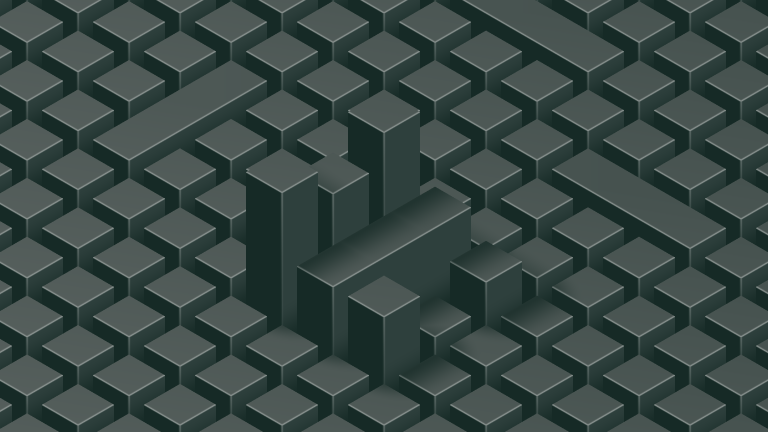
Reproduce this background procedurally as a Shadertoy shader.

```glsl
// Isometric field of dark green-grey blocks with a few towers and long bars.
// Every view ray runs along (1,1,1) in block space, so the nearest of the
// visible faces of each box follows from a few min and max operations.

const float CELL_W = 0.11806;          // half the width of one grid cell
const float CELL_H = CELL_W * 0.57735; // half its height in isometric view
const float ORIGIN_Y = 0.4722;         // height of the grid origin
const float HALF_SIZE = 0.353;         // half the side of a block, in cells
const float EDGE = 0.036;              // width of the lit edges, in cells
const float FAR = -1e3;
const int SAMPLES = 3;                 // smoothing samples per axis

const vec3 DARK = vec3(0.085, 0.165, 0.148);
const vec3 RIGHT_SIDE = vec3(0.18, 0.25, 0.238);
const vec3 TOP_DIM = vec3(0.262, 0.312, 0.300);
const vec3 TOP_LIT = vec3(0.335, 0.372, 0.362);
const vec3 EDGE_LIGHT = vec3(0.62, 0.65, 0.64);

// Special blocks: cell x, cell y, height, reach (positive in x, negative in y)
const int COUNT = 9;
const vec4 SPECIAL[COUNT] = vec4[COUNT](
    vec4(0, 2, 1.95, 0), vec4(0, 1, 1.43, 0), vec4(0, 0, 1.97, 0),
    vec4(2, 2, 0.84, 0), vec4(2, 0, 0.43, 0), vec4(1, 1, 0.85, -1),
    vec4(-4, 0, 0, -1), vec4(2, -3, 0, 1), vec4(-2, -5, 0, 1));

vec2 halfExtent(float reach) {
    return vec2(HALF_SIZE) + vec2(max(reach, 0.0), max(-reach, 0.0));
}

// Keeps the hit nearest to the viewer, along with that box's upper corner
void hitBox(vec2 ground, vec2 center, vec2 extent, float height, float bias,
            inout float nearest, inout vec3 corner) {
    vec2 enter = center + extent - ground;
    vec2 leave = center - extent - ground;
    float t = min(min(enter.x, enter.y), height);
    if (t > max(leave.x, leave.y) && t > nearest + bias) {
        nearest = t;
        corner = vec3(center + extent, height);
    }
}

// Soft shade that taller blocks lay on the tops to their right
float shadowAt(vec3 p) {
    float shade = 0.0;
    for (int i = 0; i < COUNT; i++) {
        vec4 b = SPECIAL[i];
        vec2 extent = halfExtent(b.w);
        vec2 away = p.xy - b.xy;
        vec2 outside = max(abs(away) - extent, 0.0) * vec2(1.0, 1.4);
        float side = max(smoothstep(0.05, 0.35, away.x - extent.x),
                         0.5 * smoothstep(0.05, 0.35, -away.y - extent.y));
        float reach = 1.0 - smoothstep(0.2, 1.0, length(outside));
        shade = max(shade, side * reach * smoothstep(0.0, 0.4, b.z - p.z));
    }
    return shade;
}

vec3 shadeHit(vec3 p, vec3 corner, float screenX) {
    vec3 gap = corner - p;
    float depth = gap.z;
    vec3 color;
    float line;
    if (depth < 1e-4) {
        // Top face: brighter to the front and to the left of the canvas
        float front = 1.0 - 0.5 * min(gap.x + gap.y, 2.0);
        float lit = clamp(0.38 + 0.3 * front - 0.38 * screenX, 0.0, 1.0);
        float shade = shadowAt(p);
        color = mix(mix(TOP_DIM, TOP_LIT, lit), DARK, 0.85 * shade);
        line = (1.0 - smoothstep(0.0, EDGE, min(gap.x, gap.y)))
             * (1.0 - 0.5 * shade);
    } else {
        // Side faces: the right one fades toward the floor
        bool isRight = gap.x < gap.y;
        float level = smoothstep(-0.7, 0.05, p.z);
        color = isRight ? mix(DARK, RIGHT_SIDE, level) : DARK;
        float along = isRight ? gap.y : gap.x;
        float upright = (1.0 - smoothstep(0.0, EDGE, along))
                      * 0.55 * exp(-2.2 * depth / (1.0 + corner.z));
        line = max(upright, 0.7 * (1.0 - smoothstep(0.0, 0.02, depth)));
    }
    return mix(color, EDGE_LIGHT, 0.85 * line);
}

vec3 render(vec2 uv) {
    // Screen to grid at the level of the ordinary block tops
    float across = uv.x / CELL_W;
    float down = (ORIGIN_Y - uv.y) / CELL_H;
    vec2 ground = 0.5 * vec2(down + across, down - across);
    float nearest = FAR;
    vec3 corner = vec3(0.0);
    for (int i = 0; i < COUNT; i++) {
        vec4 b = SPECIAL[i];
        hitBox(ground, b.xy, halfExtent(b.w), b.z, 0.0, nearest, corner);
    }
    // Ordinary blocks: this cell and the three behind it
    vec2 cell = floor(ground + 0.5);
    for (int i = 0; i < 4; i++) {
        vec2 behind = vec2(i & 1, i >> 1);
        hitBox(ground, cell - behind, vec2(HALF_SIZE), 0.0, 0.001, nearest, corner);
    }
    if (nearest <= FAR) return DARK;
    return shadeHit(vec3(ground, 0.0) + nearest, corner, uv.x);
}

void mainImage(out vec4 fragColor, in vec2 fragCoord) {
    vec3 sum = vec3(0.0);
    for (int i = 0; i < SAMPLES * SAMPLES; i++) {
        vec2 offset = (vec2(i % SAMPLES, i / SAMPLES) + 0.5) / float(SAMPLES) - 0.5;
        vec2 pixel = fragCoord + offset;
        sum += render(vec2(pixel.x - 0.5 * iResolution.x, pixel.y) / iResolution.y);
    }
    fragColor = vec4(sum / float(SAMPLES * SAMPLES), 1.0);
}
```
